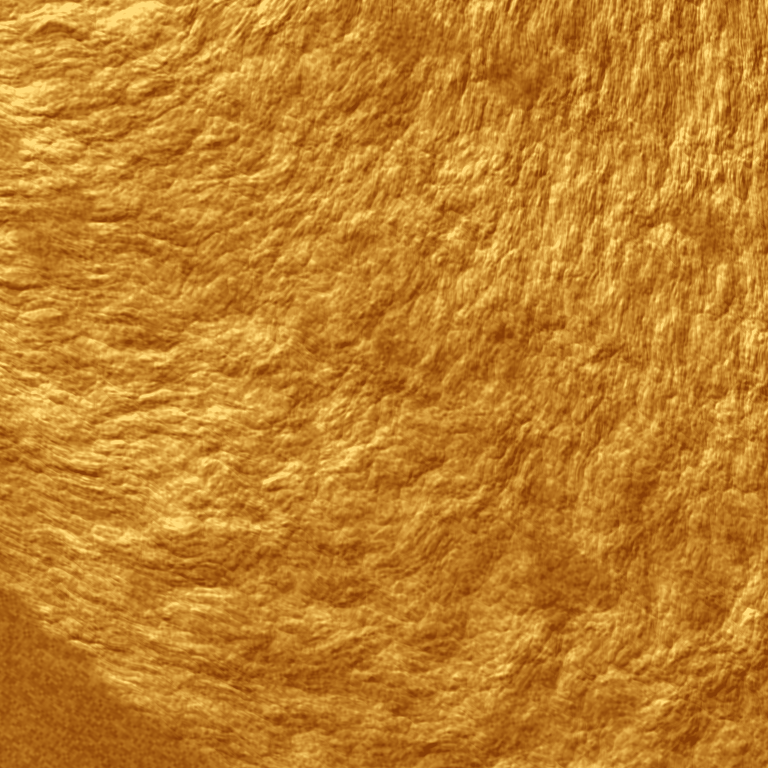
A Shadertoy shader for this texture:

```glsl
// Crumpled gold foil: short crisp wrinkles with smooth dark hollows and a dull corner.

const vec3 SHADOW_GOLD = vec3(0.62, 0.34, 0.06);
const vec3 MID_GOLD    = vec3(0.79, 0.53, 0.15);
const vec3 PALE_GOLD   = vec3(0.96, 0.78, 0.39);
const vec2 TO_LIGHT    = vec2(-0.45, 0.89);
const float LIGHT_STEP = 0.003;
const mat2 TURN        = mat2(0.8, 0.6, -0.6, 0.8);

vec2 hash2(vec2 cell) {
    vec3 h = fract(cell.xyx * vec3(0.1031, 0.1030, 0.0973));
    h += dot(h, h.yzx + 33.33);
    return fract((h.xx + h.yz) * h.zy);
}

// Distance to the nearest scattered point
float cellular(vec2 p) {
    vec2 cell = floor(p);
    vec2 local = p - cell;
    float nearest = 4.0;
    for (int y = -1; y <= 1; y++) {
        for (int x = -1; x <= 1; x++) {
            vec2 neighbour = vec2(x, y);
            vec2 gap = neighbour + hash2(cell + neighbour) - local;
            nearest = min(nearest, dot(gap, gap));
        }
    }
    return sqrt(nearest);
}

// Smoothly joined random values, -0.5 to 0.5
float mottle(vec2 p) {
    vec2 cell = floor(p);
    vec2 blend = smoothstep(0.0, 1.0, p - cell);
    float low = mix(hash2(cell).x, hash2(cell + vec2(1, 0)).x, blend.x);
    float high = mix(hash2(cell + vec2(0, 1)).x, hash2(cell + vec2(1, 1)).x, blend.x);
    return mix(low, high, blend.y) - 0.5;
}

// Smooth irregular waves, roughly -1 to 1
float layeredSines(vec2 p) {
    float sum = 0.0;
    float amplitude = 0.5;
    for (int i = 0; i < 5; i++) {
        sum += amplitude * sin(p.x + 1.5 * sin(1.3 * p.y + float(i)));
        p = TURN * p * 1.9 + 1.7;
        amplitude *= 0.5;
    }
    return sum;
}

// Bends the grain: falling at lower left, level at upper left, rising at right
vec2 followGrain(vec2 p) {
    float across = p.y - 0.6 * p.x * p.x + 0.6 * p.x * (1.0 - p.y);
    float along = 0.42 * p.x + 0.55 * p.x * p.x * p.y;
    vec2 wobble = vec2(layeredSines(p * 17.0), layeredSines(p.yx * 19.0 + 4.0));
    return vec2(along, across) + 0.009 * wobble;
}

// Pointed lumps at five scales, the small ones steepest
float foilHeight(vec2 p) {
    vec2 q = followGrain(p);
    float height = 0.0;
    float frequency = 13.0;
    float steepness = 0.6;
    for (int i = 0; i < 5; i++) {
        height -= steepness / frequency * cellular(q * frequency + 7.3 * float(i));
        q = TURN * q;
        frequency *= 1.84;
        steepness = min(steepness + 0.2, 1.0);
    }
    return height;
}

float hollows(vec2 p, float wave) {
    float spots = 1.0 - smoothstep(0.14, 0.32, cellular(p * 5.0 + 0.2 * wave));
    return spots * smoothstep(0.0, 0.4, layeredSines(p * 9.0 + 2.0));
}

float dullCorner(vec2 p, float wave) {
    return smoothstep(-0.015, 0.03, 0.235 - p.y - 0.85 * p.x + 0.03 * wave);
}

// Quadratic blend through the three golds
vec3 goldRamp(float tone) {
    return mix(mix(SHADOW_GOLD, MID_GOLD, tone), mix(MID_GOLD, PALE_GOLD, tone), tone);
}

void mainImage(out vec4 fragColor, in vec2 fragCoord) {
    vec2 p = fragCoord / iResolution.y;
    float wave = layeredSines(p * 28.0);
    float broad = layeredSines(p * 7.0 + 1.0);

    // Light the slopes that face the upper left
    float relief = (foilHeight(p) - foilHeight(p + LIGHT_STEP * TO_LIGHT)) / LIGHT_STEP;

    // Stains that follow the wrinkles, and fine grain
    vec2 q = TURN * followGrain(p);
    float stain = 0.28 * mottle(q * 26.0) + 0.3 * mottle(q * 70.0 + 5.0);
    float grain = 0.4 * mottle(TURN * p * 250.0);

    // Flatten and darken the smooth places
    float hollow = hollows(p, wave);
    float corner = dullCorner(p, wave);

    float tone = 0.42 + 0.18 * broad + 0.14 * (p.y - p.x);
    tone += (relief * (0.21 + 0.05 * broad) + stain) * (1.0 - 0.55 * hollow);
    tone -= 0.26 * hollow;
    tone = mix(tone, 0.02 + 0.06 * wave, 0.85 * corner) + grain;

    fragColor = vec4(goldRamp(clamp(tone, -0.25, 1.15)), 1.0);
}
```
